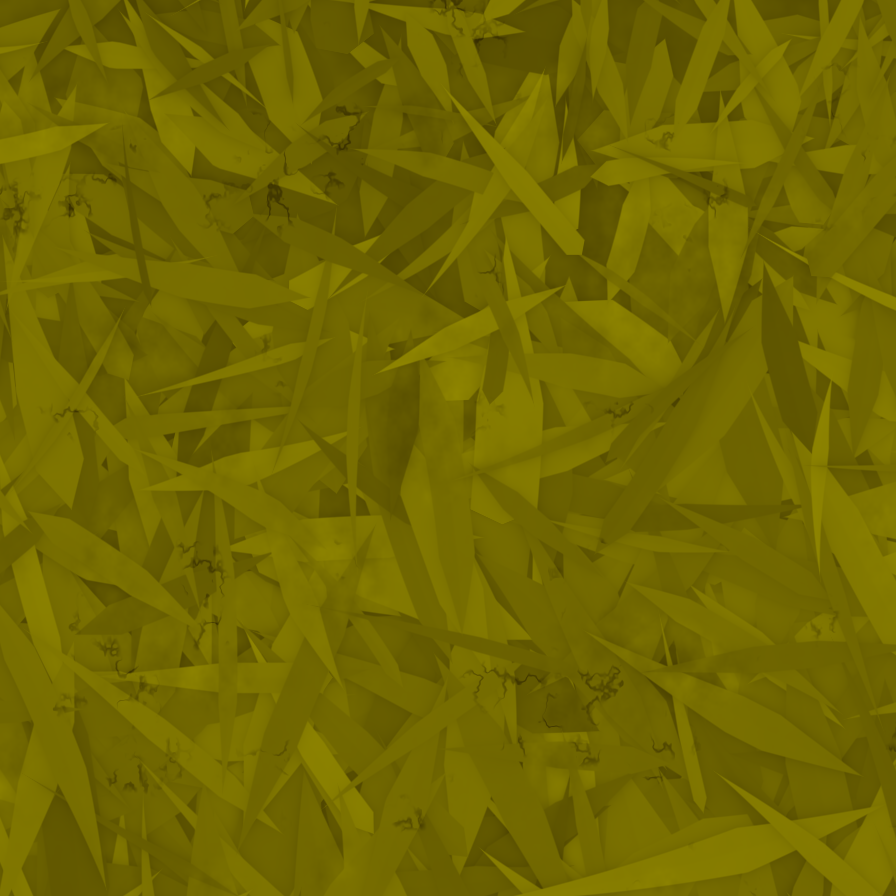
A three.js fragment shader for this pattern:

```glsl
varying vec2 vUv;

vec4 hash4(vec2 p) {
  float s = sin(dot(p, vec2(127.1, 311.7)));
  return fract(s * vec4(43758.5, 22578.1, 19642.3, 31415.9));
}

float noise(vec2 p) {
  vec2 i = floor(p), f = fract(p);
  f = f * f * (3.0 - 2.0 * f);
  float low = mix(hash4(i).x, hash4(i + vec2(1.0, 0.0)).x, f.x);
  float high = mix(hash4(i + vec2(0.0, 1.0)).x, hash4(i + vec2(1.0, 1.0)).x, f.x);
  return mix(low, high, f.y);
}

float fbm(vec2 p) {
  float sum = 0.0, amp = 0.5;
  for (int i = 0; i < 4; i++) {
    sum += amp * noise(p);
    p = p * 2.03 + 7.1;
    amp *= 0.5;
  }
  return sum;
}

// Paints one leaf blade over the tone below it, with a soft contact shadow
float paintBlade(float tone, vec2 uv, vec2 cell, float cellSize, float depth) {
  vec4 place = hash4(cell + 3.7);
  vec4 form = hash4(cell * 1.31 + 19.3);
  vec4 shade = hash4(cell * 0.83 + 41.9);
  vec2 center = (cell + place.xy - depth * 80.0) * cellSize;

  // Blades grow shorter toward the top
  float halfLength = mix(0.19, 0.085, clamp(center.y, 0.0, 1.0)) * (0.65 + 0.6 * place.z);
  float angle = (place.w + form.x - 1.0) * 2.2 - 0.35;
  float c = cos(angle), s = sin(angle);
  vec2 q = mat2(c, s, -s, c) * (uv - center);
  float t = q.y / halfLength;
  float x = q.x + (form.y - 0.5) * 0.16 * halfLength * t * t;

  // Lance outline: two straight tapers, sometimes cut to a flat strip
  float widest = mix(-0.85, 0.5, form.z);
  float taper = min((1.0 + t) / (1.0 + widest), (1.0 - t) / (1.0 - widest));
  float halfWidth = halfLength * mix(0.34, 0.095, depth) * (0.45 + form.w);
  float d = abs(x) - halfWidth * min(taper * (1.0 + shade.z * 0.9), 1.0);

  float shadow = exp(-max(d, 0.0) / 0.007) * smoothstep(1.1, 0.85, abs(t));
  tone *= 1.0 - 0.09 * shadow * shade.w;

  float bladeTone = 0.345 + 0.105 * (shade.x + shade.y) + 0.012 * depth;
  bladeTone += 0.018 * t * (shade.w - 0.3);
  bladeTone += 0.012 * (shade.z - 0.4) * smoothstep(-0.002, 0.002, x);
  return mix(tone, bladeTone, smoothstep(0.0012, -0.0012, d));
}

void main() {
  vec2 uv = vUv;
  float tone = 0.36 + 0.12 * (fbm(uv * 18.0) - 0.3);

  // Layers run from broad leaves at the back to slim blades in front
  for (int layer = 0; layer < 8; layer++) {
    float depth = float(layer) / 7.0;
    float cellSize = mix(0.17, 0.14, depth);
    vec2 home = floor(uv / cellSize + depth * 80.0);
    for (int j = -2; j <= 2; j++) {
      for (int i = -2; i <= 2; i++) {
        tone = paintBlade(tone, uv, home + vec2(float(i), float(j)), cellSize, depth);
      }
    }
  }

  // Soft mottling, worn patches and rare dark crevices
  float grain = fbm(uv * vec2(42.0, 34.0) + 11.0);
  float patches = smoothstep(0.52, 0.68, fbm(uv * 8.0 + 31.0));
  tone += (grain - 0.47) * mix(0.012, 0.12, patches);
  float crevice = smoothstep(0.62, 0.72, fbm(uv * 13.0 + 53.0));
  crevice *= smoothstep(0.06, 0.0, abs(grain - 0.5));
  tone -= 0.12 * crevice;

  gl_FragColor = vec4(tone, tone - 0.037, 0.0, 1.0);
}
```
